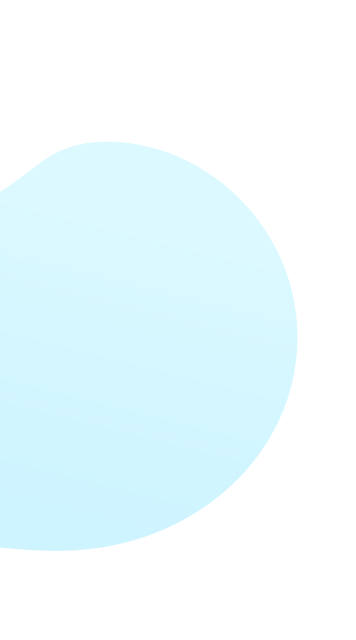
Reproduce this background procedurally as a Shadertoy shader.

```glsl
vec2 bezier(vec2 a, vec2 b, vec2 c, vec2 d, float t) {
    float s = 1.0 - t;
    return s * s * s * a + 3.0 * s * t * (s * b + t * c) + t * t * t * d;
}

float segmentDistance(vec2 p, vec2 a, vec2 b) {
    vec2 edge = b - a;
    return length(p - a - edge * clamp(dot(p - a, edge) / dot(edge, edge), 0.0, 1.0));
}

// Walks one curve: x keeps the nearest distance, y flips at each ray crossing
void traceCurve(vec2 p, vec2 a, vec2 b, vec2 c, vec2 d, inout vec2 state) {
    const int STEPS = 28;
    vec2 from = a;
    for (int i = 1; i <= STEPS; i++) {
        vec2 to = bezier(a, b, c, d, float(i) / float(STEPS));
        state.x = min(state.x, segmentDistance(p, from, to));
        if ((from.y > p.y) != (to.y > p.y)) {
            float crossing = mix(from.x, to.x, (p.y - from.y) / (to.y - from.y));
            if (crossing > p.x) state.y = -state.y;
        }
        from = to;
    }
}

// Signed distance to the blob, which is left open at the canvas edge
float blobDistance(vec2 p) {
    vec2 shoulder = vec2(0.167, 0.7786);
    vec2 rightmost = vec2(0.4635, 0.473);
    vec2 lowest = vec2(0.091, 0.1393);
    vec2 state = vec2(1.0, 1.0);
    traceCurve(p, vec2(0.0, 0.7005), vec2(0.0586, 0.7357), vec2(0.081, 0.7786), shoulder, state);
    traceCurve(p, shoulder, vec2(0.319, 0.7786), vec2(0.4635, 0.646), rightmost, state);
    traceCurve(p, rightmost, vec2(0.4635, 0.2904), vec2(0.302, 0.1393), lowest, state);
    traceCurve(p, lowest, vec2(0.0586, 0.1393), vec2(0.0286, 0.1419), vec2(0.0, 0.1445), state);
    return state.x * state.y;
}

void mainImage(out vec4 fragColor, in vec2 fragCoord) {
    // Canvas heights, with x scaled to keep the layout at any aspect
    vec2 p = fragCoord / iResolution.xy * vec2(0.5547, 1.0);
    float pixel = 1.0 / iResolution.y;

    // Slanted pale cyan gradient
    float slope = smoothstep(0.0, 1.0, (p.y + 0.25 * p.x - 0.16) / 0.66);
    vec3 blobColor = mix(vec3(0.808, 0.957, 1.0), vec3(0.863, 0.977, 1.0), slope);

    float coverage = 1.0 - smoothstep(-0.7 * pixel, 0.7 * pixel, blobDistance(p));
    fragColor = vec4(mix(vec3(1.0), blobColor, coverage), 1.0);
}
```
